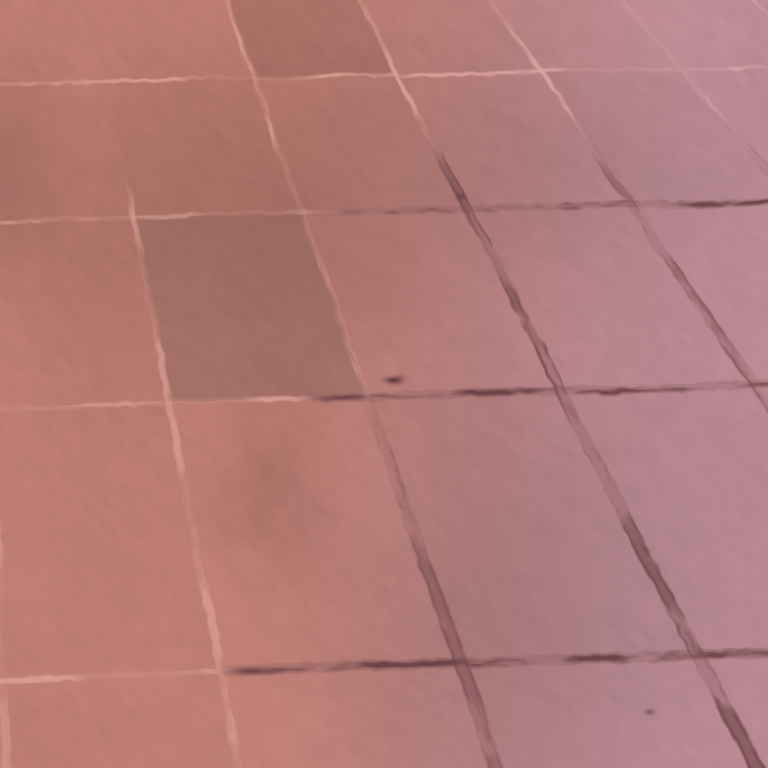
This texture is drawn by a WebGL 1 fragment shader. Its source:

```glsl
precision highp float;
// Worn terracotta floor tiles in perspective, with pale and dirty grout under warm to mauve light.
uniform vec2 u_resolution;

const vec2 VANISH = vec2(-0.0716, -1.0417);
const float COLUMN_STEP = 0.165;
const float ROW_STEP = 0.1179;
const vec3 TERRACOTTA = vec3(0.75, 0.495, 0.45);
const vec3 MAUVE = vec3(0.735, 0.545, 0.585);
const vec3 PALE_WARM = vec3(0.85, 0.62, 0.57);
const vec3 PALE_PINK = vec3(0.86, 0.66, 0.67);
const vec3 DIRTY_GROUT = vec3(0.54, 0.36, 0.37);
const vec3 SOOT = vec3(0.37, 0.22, 0.24);

float hash(vec2 p) {
  p = fract(p * vec2(0.1031, 0.1137));
  p += dot(p, p.yx + 33.33);
  return fract((p.x + p.y) * p.x * 7.31);
}

float noise(vec2 p) {
  vec2 i = floor(p), f = fract(p);
  f = f * f * (3.0 - 2.0 * f);
  return mix(mix(hash(i), hash(i + vec2(1, 0)), f.x),
             mix(hash(i + vec2(0, 1)), hash(i + vec2(1, 1)), f.x), f.y);
}

float fbm(vec2 p) {
  float sum = 0.0, gain = 0.53;
  for (int i = 0; i < 4; i++) {
    sum += gain * noise(p);
    p = p * 2.03 + 17.7;
    gain *= 0.5;
  }
  return sum;
}

// Soft elliptical falloff, 1 at the centre.
float blob(vec2 p, vec2 centre, vec2 radius) {
  vec2 d = (p - centre) / radius;
  return exp(-dot(d, d));
}

float isTile(vec2 id, vec2 wanted) {
  return 1.0 - step(0.5, distance(id, wanted));
}

// Floor depth with a slight tilt of the rows.
float floorDepth(vec2 p) {
  return (p.y - VANISH.y) * (1.0 + 0.019 * (p.x - 0.52));
}

// Column and row coordinates; whole numbers lie on grout lines.
vec2 floorGrid(vec2 p) {
  float column = ((p.x - VANISH.x) / (p.y - VANISH.y) - 0.022) / COLUMN_STEP;
  column -= 0.1 * (1.0 - smoothstep(0.1, 0.8, column));
  return vec2(column, (0.8778 - 1.0 / floorDepth(p)) / ROW_STEP);
}

float band(float dist, float halfWidth) {
  return 1.0 - smoothstep(halfWidth - 0.002, halfWidth + 0.002, dist);
}

// Lays one grout line over the tile colour; rims puts the soot on both sides.
vec3 addGrout(vec3 col, vec3 pale, float dist, float halfWidth, float dirt, float wear, float rims) {
  float patchy = smoothstep(0.36, 0.66, wear);
  float light = band(dist, halfWidth * 0.55) * (0.2 + 0.7 * patchy);
  float stain = band(dist, halfWidth) * (0.3 + 0.4 * patchy);
  float core = band(dist, halfWidth * 0.5);
  float edge = mix(core, band(abs(dist - halfWidth * 0.7), halfWidth * 0.2), rims);
  col = mix(col, pale, light * (1.0 - smoothstep(0.0, 0.7, dirt)));
  col = mix(col, DIRTY_GROUT, stain * dirt);
  return mix(col, SOOT, edge * dirt * patchy * 0.75);
}

// Coloured light, uneven firing and mottling.
vec3 tileColour(vec2 p, vec2 id, float mauve) {
  vec3 col = mix(TERRACOTTA, MAUVE, mauve);
  float shade = 0.13 * blob(p, vec2(0.33, 0.27), vec2(0.38, 0.22));
  shade += 0.1 * blob(p, vec2(0.66, 0.84), vec2(0.24, 0.3));
  shade += 0.06 * blob(p, vec2(0.72, 0.2), vec2(0.15, 0.12));
  shade += 0.08 * blob(p, vec2(0.0, 0.22), vec2(0.08, 0.12));
  shade += 0.14 * blob(p, vec2(0.36, 0.66), vec2(0.07, 0.09)) * (0.3 + fbm(p * 22.0));
  shade += 0.05 * isTile(id, vec2(1, 1)) + 0.07 * isTile(id, vec2(2, -1));
  col *= 1.0 - shade + 0.03 * (hash(id + 41.0) - 0.5);
  col = mix(col, vec3(0.61, 0.44, 0.42), 0.35 * isTile(id, vec2(1, 1)));
  vec2 brushed = vec2(p.x + p.y, 2.2 * (p.y - p.x));
  return col * (1.0 + 0.05 * (fbm(p * 8.0) - 0.5) + 0.06 * (fbm(brushed * 30.0) - 0.5));
}

void main() {
  vec2 p = gl_FragCoord.xy / u_resolution;
  p.y = 1.0 - p.y;
  vec2 wobble = vec2(noise(p * 11.0), noise(p * 11.0 + 50.0)) - 0.5;
  vec2 chips = vec2(noise(p * 80.0), noise(p * 80.0 + 90.0)) - 0.5;
  vec2 q = p + 0.005 * wobble + 0.0035 * chips;
  vec2 grid = floorGrid(q);
  float depth = floorDepth(q);
  float mauve = smoothstep(0.32, 0.95, p.x + 0.1 * p.y - 0.03);
  vec3 pale = mix(PALE_WARM, PALE_PINK, mauve);
  vec3 col = tileColour(p, floor(grid), mauve);

  // Distances to the nearest lines, in canvas units.
  vec2 dist = abs(fract(grid + 0.5) - 0.5) * vec2(COLUMN_STEP * 0.9 * depth, ROW_STEP * depth * depth);
  vec2 line = floor(grid + 0.5);
  float reach = p.x + 0.2 * p.y + 0.08 * (noise(p * 14.0) - 0.5);
  float nearby = smoothstep(0.12, 0.27, p.y);
  float rowDirt = smoothstep(0.46, 0.58, reach) * nearby;
  float grime = 1.0 - 0.3 * min(abs(line.x - 3.0), 1.0);
  float columnDirt = smoothstep(0.54, 0.62, reach) * nearby * grime;
  float worn = 1.0 - smoothstep(0.5, 1.5, line.x);
  float buried = (1.0 - step(1.5, line.x)) * (1.0 - smoothstep(0.21, 0.26, p.y));

  // Rows first, then the wider columns with sooty rims.
  float rowWear = fbm(vec2(p.x * 14.0 + line.y * 7.0, p.y * 60.0));
  col = addGrout(col, pale, dist.y, 0.0036 * depth, rowDirt, rowWear, 0.0);
  float columnWear = fbm(vec2(grid.x * 14.0, p.y * 17.0 + line.x * 9.0));
  vec3 jointed = addGrout(col, pale, dist.x, 0.0047 * depth, columnDirt, columnWear, 0.7);
  col = mix(col, jointed, (1.0 - buried) * (1.0 - 0.4 * worn));

  // Scattered specks and two larger chips.
  vec2 cell = floor(p * 9.0);
  vec2 speckAt = (cell + 0.25 + 0.5 * vec2(hash(cell + 3.0), hash(cell + 8.0))) / 9.0;
  float speck = 0.5 * blob(q, speckAt, vec2(0.006, 0.004)) * step(0.93, hash(cell + 15.0)) * step(0.5, p.x);
  speck += blob(q, vec2(0.513, 0.495), vec2(0.011, 0.005));
  speck += 0.8 * blob(q, vec2(0.322, 0.874), vec2(0.026, 0.005));
  gl_FragColor = vec4(mix(col, SOOT, min(speck, 1.0)), 1.0);
}
```
